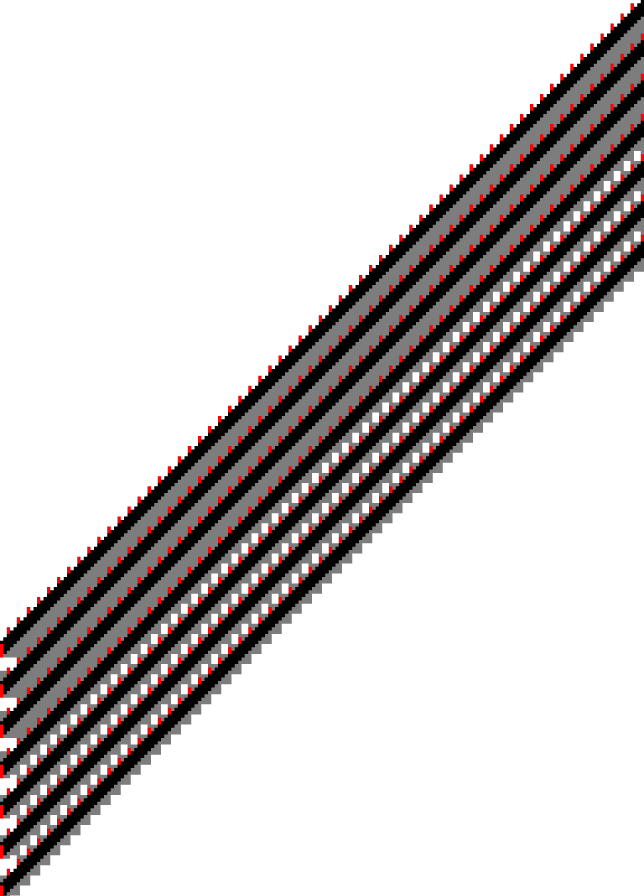
Give the GLSL for this pattern, as a Shadertoy shader.

```glsl
const float COLUMNS = 192.0;    // grid cells across the canvas
const float FIRST_DIAG = 191.0; // diagonal on which the first stripe starts
const float PERIOD = 12.0;      // cells from one stripe to the next
const float STRIPE = 5.0;       // stripe thickness in cells
const float LAST = 6.0;         // index of the last stripe
const float SOLID_GAPS = 3.0;   // gaps filled fully with gray
const float STEP = 3.0;         // width of one stair step
const float NOTCH = 5.0;        // width of the notches at the left border
const int SAMPLES = 4;          // antialiasing samples per axis

const vec3 WHITE = vec3(1.0);
const vec3 BLACK = vec3(0.005);
const vec3 GRAY = vec3(0.49);
const vec3 RED = vec3(0.99, 0.01, 0.01);

// Colour of one grid cell, counted from the upper left
vec3 cellColor(vec2 cell) {
    float diag = cell.x + cell.y - FIRST_DIAG;
    float stripe = floor(diag / PERIOD);
    float row = diag - stripe * PERIOD;
    float column = mod(cell.x, STEP);
    bool inside = stripe >= 0.0 && stripe <= LAST;

    // Red ticks on the upper edge of each stripe
    bool tick = column == STEP - 1.0 && row >= PERIOD - 2.0;
    if (tick && stripe >= -1.0 && stripe < LAST) return RED;
    if (!inside) return WHITE;

    // Black stripes with red ends at the left border
    if (row < STRIPE) return cell.x < 1.0 && row >= 1.0 ? RED : BLACK;

    // White notches at the left border
    float borderRow = mod(cell.y - FIRST_DIAG, PERIOD);
    if (cell.x < NOTCH && borderRow >= STRIPE && borderRow < STRIPE + 4.0) return WHITE;

    // Gray filling, stair teeth and white windows
    if (stripe < SOLID_GAPS) return GRAY;
    float below = row - column - (STRIPE + 2.0);
    if (stripe == LAST) return below < 0.0 ? GRAY : WHITE;
    bool window = column < STEP - 1.0 && below >= 0.0 && below < STEP;
    return window ? WHITE : GRAY;
}

void mainImage(out vec4 fragColor, in vec2 fragCoord) {
    vec3 sum = vec3(0.0);
    for (int j = 0; j < SAMPLES; j++) {
        for (int i = 0; i < SAMPLES; i++) {
            vec2 offset = (vec2(i, j) + 0.5) / float(SAMPLES) - 0.5;
            vec2 p = fragCoord + offset;
            p.y = iResolution.y - p.y;
            sum += cellColor(floor(p / iResolution.x * COLUMNS));
        }
    }
    fragColor = vec4(sum / float(SAMPLES * SAMPLES), 1.0);
}
```
